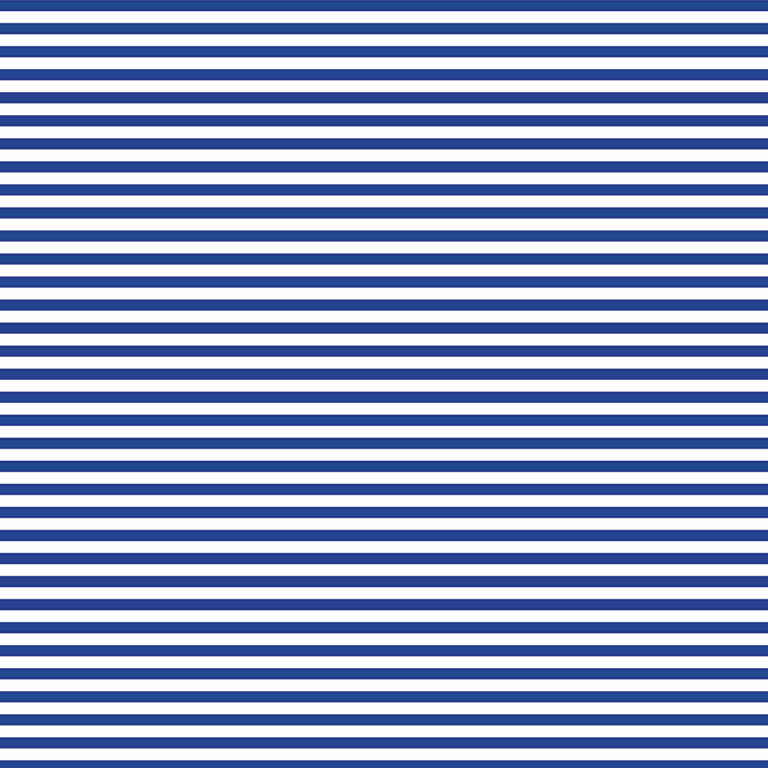
Give the GLSL for this pattern, as a WebGL 2 fragment shader.

```glsl
#version 300 es
precision highp float;
// Horizontal navy stripes on white, evenly spaced from the top edge down.
// Each stripe is a 1D distance field folded with fract, with a darker rim
// along both edges and a faint drift of tint from one stripe to the next.

uniform vec2 u_resolution;
out vec4 fragColor;

const float TAU = 6.2831853;
const float PERIOD = 0.03;          // stripe spacing, in canvas heights
const float STRIPE_SHARE = 0.485;   // blue part of one period
const float EDGE_SOFTNESS = 0.06;   // least edge blur, in periods
const float RIM_WIDTH = 0.085;      // dark rim, in periods
const float RIM_BLUR = 0.04;        // fade from rim to body, in periods
const float TINT_CYCLE = 10.0;      // stripes per tint drift
const float TINT_AMOUNT = 0.012;

const vec3 PAPER = vec3(0.995, 0.995, 0.995);
const vec3 STRIPE_BODY = vec3(0.145, 0.270, 0.570);
const vec3 STRIPE_RIM = vec3(0.120, 0.200, 0.520);
const vec3 TINT_AXIS = vec3(-0.5, 1.0, 0.3);

// Distance inside the stripe, in periods; negative over the paper.
float stripeDepth(float phase) {
    float halfWidth = 0.5 * STRIPE_SHARE;
    float fromCenter = abs(fract(phase - halfWidth + 0.5) - 0.5);
    return halfWidth - fromCenter;
}

// Body colour, slightly greener or bluer by stripe index, with dark rims.
vec3 stripeColor(float depth, float index) {
    float drift = cos(TAU * index / TINT_CYCLE);
    vec3 body = STRIPE_BODY + TINT_AMOUNT * drift * TINT_AXIS;
    float inner = smoothstep(RIM_WIDTH - 0.5 * RIM_BLUR,
                             RIM_WIDTH + 0.5 * RIM_BLUR, depth);
    return mix(STRIPE_RIM, body, inner);
}

void main() {
    // Stripe phase runs from the top of the canvas.
    float fromTop = 1.0 - gl_FragCoord.y / u_resolution.y;
    float phase = fromTop / PERIOD;
    float index = floor(phase + 0.5 * (1.0 - STRIPE_SHARE));

    // Linear edge coverage, never sharper than one pixel.
    float pixel = 1.0 / (u_resolution.y * PERIOD);
    float blur = max(pixel, EDGE_SOFTNESS);
    float depth = stripeDepth(phase);
    float coverage = clamp(depth / blur + 0.5, 0.0, 1.0);

    vec3 color = mix(PAPER, stripeColor(depth, index), coverage);
    fragColor = vec4(color, 1.0);
}
```
